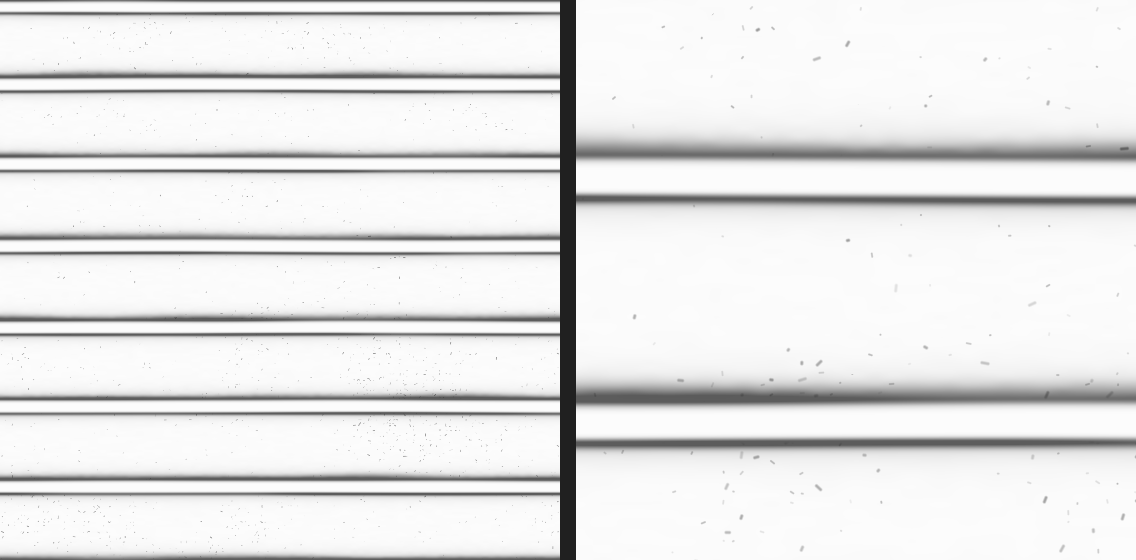
Left, the full canvas; right, a detail of the centre.
Write a Shadertoy shader that draws this texture map.

```glsl
// Seven pale horizontal boards with soft shadowed grooves and scattered scratches; tiles seamlessly.

const float TAU = 6.2831853;
const float BOARDS = 7.0;
const float GROOVE_GAP = 0.179;   // shadow line to thin line, in boards
const vec3 PAINT = vec3(0.990);

float hash(vec2 p, float seed) {
    vec3 q = fract(vec3(p.xyx + seed * 17.3) * vec3(0.1031, 0.1030, 0.0973));
    q += dot(q, q.yzx + 33.33);
    return fract((q.x + q.y) * q.z);
}

// Whole-number wrap, safe against rounding at the period
vec2 wrapCell(vec2 cell, vec2 period) {
    return floor(mod(cell + 0.5, period));
}

// Value noise that wraps after "period" cells
float wrapNoise(vec2 p, vec2 period, float seed) {
    vec2 i = floor(p);
    vec2 f = fract(p);
    f = f * f * (3.0 - 2.0 * f);
    vec2 a = wrapCell(i, period);
    vec2 b = wrapCell(i + 1.0, period);
    return mix(mix(hash(a, seed), hash(vec2(b.x, a.y), seed), f.x),
               mix(hash(vec2(a.x, b.y), seed), hash(b, seed), f.x), f.y);
}

// Noise along one board, different on each board
float boardNoise(float x, float board, float cells, float seed) {
    return wrapNoise(vec2(x * cells, board), vec2(cells, BOARDS), seed);
}

// Bell curve with separate widths below and above its centre
float softLine(float d, float below, float above) {
    float t = d / (d < 0.0 ? below : above);
    return exp(-0.5 * t * t);
}

// Shade that fades away on the positive side only
float fadeUp(float d, float reach) {
    return smoothstep(-0.030, 0.010, d) * exp(-max(d, 0.0) / reach);
}

// Uneven spacing of the boards
float boardOffset(float board) {
    return 0.006 + 0.018 * cos(TAU * (board - 5.5) / BOARDS)
                 + 0.012 * cos(2.0 * TAU * (board - 5.3) / BOARDS);
}

// Signed distance above the nearest shadow line (x) and its board number (y)
vec2 boardCoord(vec2 uv) {
    float y = uv.y * BOARDS - 0.013;
    float row = floor(y + 0.5);
    float board = wrapCell(vec2(row), vec2(BOARDS)).y;
    float bow = 0.010 * (boardNoise(uv.x, board, 3.0, 1.0) - 0.5);
    return vec2(y - row - boardOffset(board) - bow, board);
}

float grooveInk(vec2 uv, float d, float board) {
    // Heavy shadow: crisp below, ragged and soft above; the lowest is centred on the seam
    float s = d + 0.018 * step(board, 0.5);
    float strength = mix(0.29, 0.49, boardNoise(uv.x, board, 5.0, 2.0));
    float spread = mix(0.026, 0.046, boardNoise(uv.x, board, 6.0, 3.0));
    float ragged = mix(0.85, 1.15, wrapNoise(uv * vec2(90.0, 210.0), vec2(90.0, 210.0), 4.0));
    float shadow = strength * softLine(s, 0.020, spread)
                 + 0.29 * mix(1.0, ragged, smoothstep(0.0, 0.04, s)) * fadeUp(s, 0.058);

    // Thin line: crisp above, with a faint fade below
    float e = d + GROOVE_GAP + 0.006 * (boardNoise(uv.x, board, 4.0, 5.0) - 0.5);
    float depth = mix(0.33, 0.57, boardNoise(uv.x, board, 7.0, 6.0));
    float thin = depth * softLine(e, 0.017, 0.014) + 0.22 * fadeUp(-e, 0.048);
    return min(shadow + thin, 0.63);
}

// One short, randomly turned stroke in some cells of a grid
float scratchInk(vec2 uv, float cells, float density, float seed) {
    vec2 p = uv * cells;
    vec2 id = wrapCell(floor(p), vec2(cells));
    vec2 centre = mix(vec2(0.38), vec2(0.62), vec2(hash(id, seed), hash(id, seed + 1.0)));
    float angle = (hash(id, seed + 2.0) - 0.3) * 2.6;
    vec2 dir = vec2(cos(angle), sin(angle));
    vec2 q = fract(p) - centre;
    float halfLength = 0.20 * hash(id, seed + 3.0);
    float dist = length(q - dir * clamp(dot(q, dir), -halfLength, halfLength));
    float blur = max(0.7 * cells / iResolution.y, 0.16);
    float stroke = 1.0 - smoothstep(0.01, 0.01 + blur, dist);
    float present = step(hash(id, seed + 4.0), density);
    return stroke * present * mix(0.08, 0.38, hash(id, seed + 5.0));
}

float wearInk(vec2 uv) {
    // Scratches gather in patches, more of them towards the bottom
    float patches = wrapNoise(uv * vec2(9.0, 14.0), vec2(9.0, 14.0), 7.0);
    float broad = wrapNoise(uv * 4.0, vec2(4.0), 8.0);
    float clump = smoothstep(0.45, 0.95, 0.65 * patches + 0.45 * broad);
    float lower = 0.75 + 0.35 * sin(TAU * (uv.y + 0.03));
    float density = lower * (0.018 + 0.14 * clump);
    float dust = 0.008 * wrapNoise(uv * vec2(60.0, 180.0), vec2(60.0, 180.0), 9.0);
    return dust + scratchInk(uv, 110.0, density, 10.0)
                + 0.7 * scratchInk(uv, 170.0, density, 20.0);
}

void mainImage(out vec4 fragColor, in vec2 fragCoord) {
    vec2 uv = fragCoord / iResolution.xy;
    vec2 coord = boardCoord(uv);
    float groove = grooveInk(uv, coord.x, coord.y);
    // Scratches stay on the flat faces, outside the groove
    float face = smoothstep(0.08, 0.11, abs(coord.x + 0.5 * GROOVE_GAP));
    float wear = wearInk(uv) * face * (1.0 - groove);
    fragColor = vec4(clamp(PAINT - groove - wear, 0.0, 1.0), 1.0);
}
```
